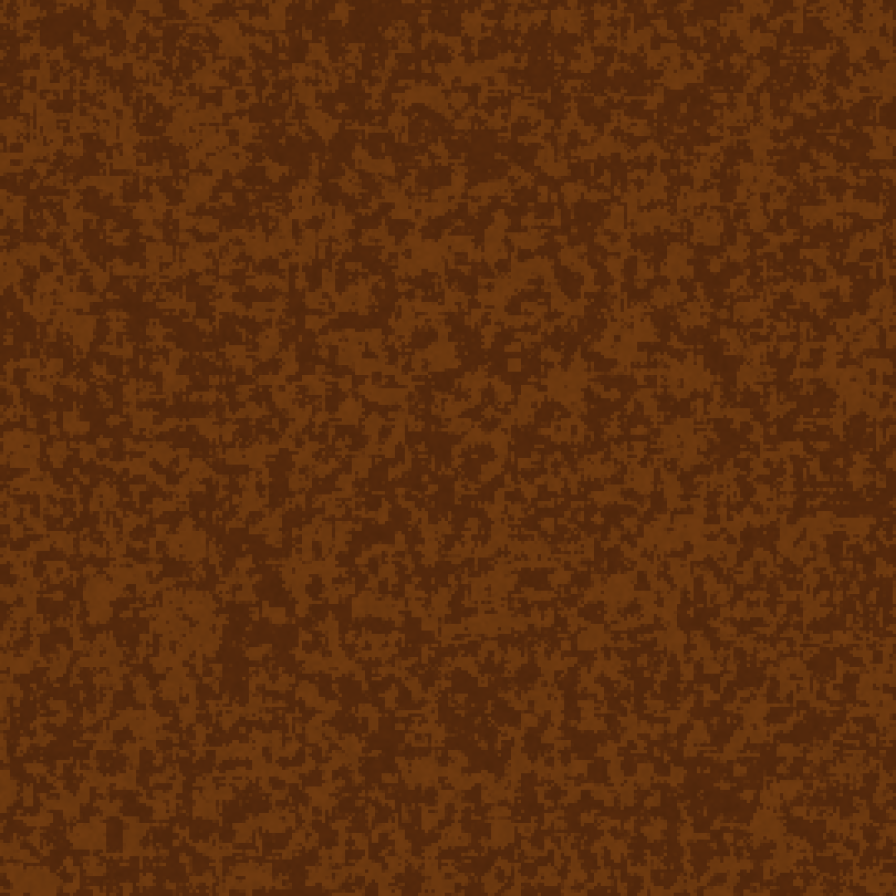
A Shadertoy shader for this texture:

```glsl
const float CELLS = 270.0;
const vec3 DARK_BROWN = vec3(0.325, 0.157, 0.046);
const vec3 LIGHT_BROWN = vec3(0.426, 0.222, 0.060);

// Integer hash of a lattice point, 0 to 1
float hash(vec2 point, uint seed) {
    uvec2 q = uvec2(ivec2(point));
    uint h = q.x * 1664525u ^ (q.y * 22695477u + seed * 747796405u);
    h = (h ^ (h >> 16)) * 2246822519u;
    h = (h ^ (h >> 13)) * 3266489917u;
    return float((h ^ (h >> 16)) >> 8) / 16777216.0;
}

float valueNoise(vec2 p, uint seed) {
    vec2 corner = floor(p);
    vec2 f = fract(p);
    f = f * f * (3.0 - 2.0 * f);
    float lower = mix(hash(corner, seed), hash(corner + vec2(1, 0), seed), f.x);
    float upper = mix(hash(corner + vec2(0, 1), seed), hash(corner + vec2(1, 1), seed), f.x);
    return mix(lower, upper, f.y);
}

// Small ragged patches with short horizontal and vertical streaks
float patchTone(vec2 cell) {
    float height = 0.06 * valueNoise(cell / 11.0, 1u);
    height += 0.24 * valueNoise(cell / 4.3, 2u);
    height += 0.27 * valueNoise(cell / 2.5, 3u);
    height += 0.165 * valueNoise(cell / vec2(4.2, 1.1), 4u);
    height += 0.165 * valueNoise(cell / vec2(1.1, 4.2), 5u);
    height += 0.10 * hash(cell, 6u);
    return smoothstep(0.470, 0.540, height);
}

// Square cells whose borders are blended over one pixel
float blockTone(vec2 p, float pixelWidth) {
    vec2 cell = floor(p - 0.5);
    vec2 f = fract(p - 0.5);
    f = clamp((f - 0.5) / pixelWidth + 0.5, 0.0, 1.0);
    float lower = mix(patchTone(cell), patchTone(cell + vec2(1, 0)), f.x);
    float upper = mix(patchTone(cell + vec2(0, 1)), patchTone(cell + vec2(1, 1)), f.x);
    return mix(lower, upper, f.y);
}

void mainImage(out vec4 fragColor, in vec2 fragCoord) {
    vec2 p = CELLS * fragCoord / iResolution.y;
    float tone = blockTone(p, min(CELLS / iResolution.y, 1.0));

    // Faint mottling inside the flat patches
    float mottle = valueNoise(p / 3.0, 7u) + valueNoise(p / 1.3, 8u) - 1.0;
    vec3 color = mix(DARK_BROWN, LIGHT_BROWN, tone) * (1.0 + 0.06 * mottle);
    fragColor = vec4(color, 1.0);
}
```
